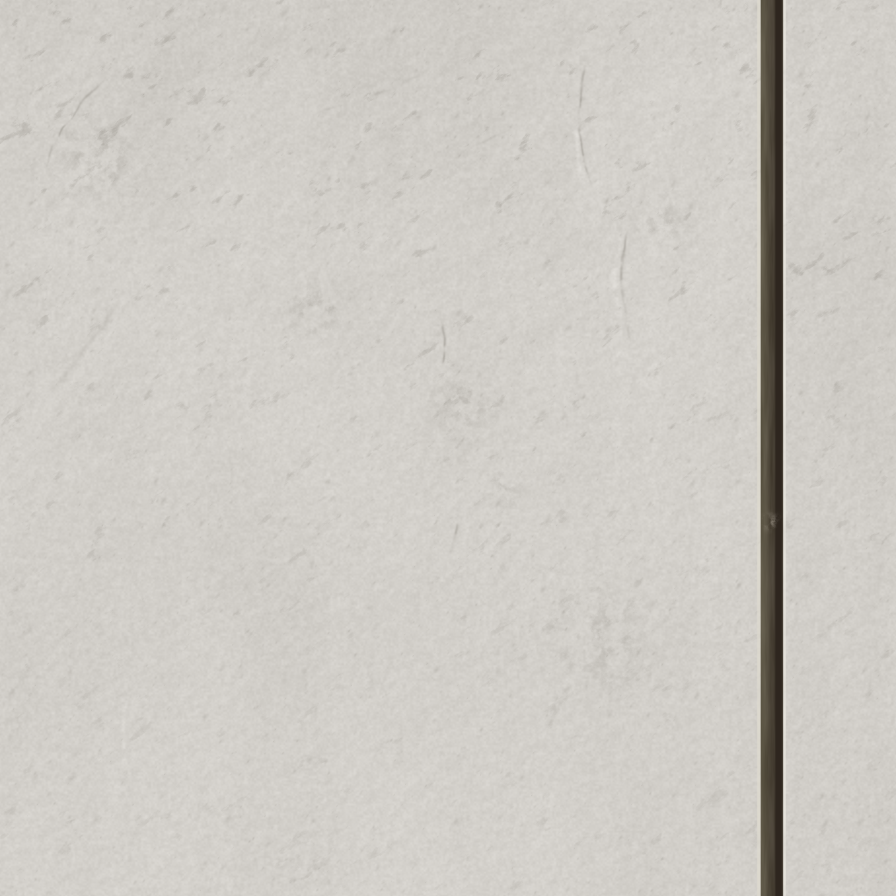
Write a WebGL 1 fragment shader that draws this texture.

```glsl
precision highp float;
// Pale weathered plaster panels divided by a dark vertical groove.
uniform vec2 u_resolution;

float hash(vec2 p) {
  vec3 q = fract(vec3(p.xyx) * 0.1031);
  q += dot(q, q.yzx + 33.33);
  return fract((q.x + q.y) * q.z);
}

float noise(vec2 p) {
  vec2 i = floor(p), f = fract(p);
  f = f * f * (3.0 - 2.0 * f);
  return mix(mix(hash(i), hash(i + vec2(1.0, 0.0)), f.x),
             mix(hash(i + vec2(0.0, 1.0)), hash(i + 1.0), f.x), f.y);
}

float fbm(vec2 p) {
  float sum = 0.0, amp = 0.5;
  for (int i = 0; i < 5; i++) {
    sum += amp * noise(p);
    p = mat2(1.6, 1.2, -1.2, 1.6) * p + 7.3;
    amp *= 0.5;
  }
  return sum;
}

// Bent stroke from a to b, tapered at both ends and broken along its length.
float stroke(vec2 p, vec2 a, vec2 b, float bend, float width) {
  vec2 d = b - a;
  float len = length(d);
  vec2 dir = d / len;
  float t = dot(p - a, dir) / len;
  float s = clamp(t, 0.0, 1.0);
  float side = dot(p - a, vec2(-dir.y, dir.x));
  side -= bend * 4.0 * s * (1.0 - s) + 0.006 * (noise(p * 55.0) - 0.5);
  float taper = smoothstep(0.0, 0.25, t) * (1.0 - smoothstep(0.75, 1.0, t));
  float broken = 0.2 + 0.8 * smoothstep(0.3, 0.65, noise(p * 95.0 + 5.0));
  return taper * broken * exp(-side * side / (width * width));
}

// Speckled round stain.
float stain(vec2 p, vec2 center, float radius) {
  vec2 d = (p - center) / radius;
  return exp(-dot(d, d)) * smoothstep(0.42, 0.72, fbm(p * 110.0));
}

// Small slanted pits, at most one per grid cell.
float pits(vec2 p, float cells) {
  vec2 g = p * cells, id = floor(g);
  float present = step(0.72, hash(id + 19.0));
  vec2 center = 0.3 + 0.4 * vec2(hash(id + 3.0), hash(id + 41.0));
  vec2 d = fract(g) - center;
  d = vec2(d.x * 0.8 - d.y * 0.6, d.x * 0.6 + d.y * 0.8);
  d /= vec2(0.08, 0.15) * (0.5 + hash(id + 77.0));
  return present * exp(-dot(d, d)) * hash(id + 8.0);
}

float band(float x, float left, float right, float soft) {
  return smoothstep(left - soft, left + soft, x)
       * (1.0 - smoothstep(right - soft, right + soft, x));
}

vec3 plaster(vec2 p) {
  float cloud = fbm(p * vec2(4.0, 3.0) + 2.0) - 0.48;
  vec2 slant = vec2(p.x * 0.8 + p.y * 0.6, p.y * 0.8 - p.x * 0.6);
  float brushed = fbm(slant * vec2(14.0, 36.0)) - 0.48;
  float drips = noise(p * vec2(48.0, 3.5)) - 0.5;
  float grain = noise(p * 270.0) + noise(p * 460.0 + 9.0) - 1.0;
  float relief = fbm(p * 95.0) - fbm(p * 95.0 + vec2(0.3, -0.3));
  float upper = smoothstep(0.2, 0.9, p.y);

  float shade = 0.040 * cloud + 0.018 * brushed * (0.5 + upper);
  shade += 0.010 * drips + 0.024 * grain + 0.042 * relief;
  shade -= 0.06 * pits(p, 42.0) + 0.045 * pits(p + 4.7, 83.0);

  // Sparse slanted flecks, denser toward the top.
  float flecks = smoothstep(0.66, 0.82, fbm(slant * vec2(45.0, 95.0) + 31.0));
  shade -= 0.07 * flecks * (0.5 + 0.5 * upper);

  // Stains gathered around the worn middle and upper corner.
  float dirt = stain(p, vec2(0.35, 0.655), 0.03)
             + stain(p, vec2(0.52, 0.55), 0.035)
             + stain(p, vec2(0.56, 0.455), 0.022)
             + stain(p, vec2(0.67, 0.29), 0.05)
             + stain(p, vec2(0.11, 0.82), 0.045)
             + stain(p, vec2(0.74, 0.75), 0.03);
  shade -= 0.06 * dirt;

  // Thin dark cracks, faint trowel scratches and pale ridges.
  float cracks = stroke(p, vec2(0.122, 0.915), vec2(0.05, 0.805), -0.010, 0.0015)
               + stroke(p, vec2(0.657, 0.95), vec2(0.663, 0.785), -0.012, 0.0016)
               + stroke(p, vec2(0.704, 0.76), vec2(0.708, 0.61), -0.010, 0.0017)
               + stroke(p, vec2(0.495, 0.65), vec2(0.490, 0.58), 0.002, 0.0016)
               + stroke(p, vec2(0.514, 0.42), vec2(0.502, 0.38), 0.001, 0.0016);
  float scratches = stroke(p, vec2(0.58, 0.862), vec2(0.48, 0.805), -0.004, 0.0016)
                  + stroke(p, vec2(0.49, 0.93), vec2(0.34, 0.87), 0.006, 0.002)
                  + stroke(p, vec2(0.14, 0.68), vec2(0.04, 0.54), 0.005, 0.003);
  float ridges = stroke(p, vec2(0.650, 0.89), vec2(0.657, 0.78), -0.008, 0.003)
               + stroke(p, vec2(0.697, 0.75), vec2(0.700, 0.63), -0.010, 0.003)
               + stroke(p, vec2(0.141, 0.23), vec2(0.138, 0.13), 0.0, 0.0025);
  shade += 0.03 * ridges - 0.10 * cracks - 0.035 * scratches;
  return vec3(0.821, 0.809, 0.787) + shade * vec3(1.0, 1.02, 1.06);
}

void main() {
  vec2 p = gl_FragCoord.xy / u_resolution;
  float soft = 0.8 / u_resolution.x;
  vec3 color = plaster(p);

  // Worn bright lips beside the groove.
  float wear = 0.5 + 0.5 * noise(vec2(7.0, p.y * 35.0));
  color = mix(color, vec3(0.87, 0.855, 0.81), wear * band(p.x, 0.845, 0.849, soft));
  color = mix(color, vec3(0.91, 0.90, 0.87), wear * band(p.x, 0.874, 0.877, soft));

  // Brown recess with a deeper shadow along its right wall.
  float streak = fbm(vec2(p.x * 180.0, p.y * 14.0)) - 0.48;
  vec3 recess = mix(vec3(0.37, 0.345, 0.28), vec3(0.28, 0.25, 0.205),
                    smoothstep(0.850, 0.863, p.x)) + 0.13 * streak;
  recess = mix(recess, vec3(0.18, 0.15, 0.12), band(p.x, 0.865, 0.873, 0.0015));
  recess += 0.25 * stain(p, vec2(0.861, 0.418), 0.008);
  color = mix(color, recess, band(p.x, 0.849, 0.874, soft));
  gl_FragColor = vec4(clamp(color, 0.0, 1.0), 1.0);
}
```
